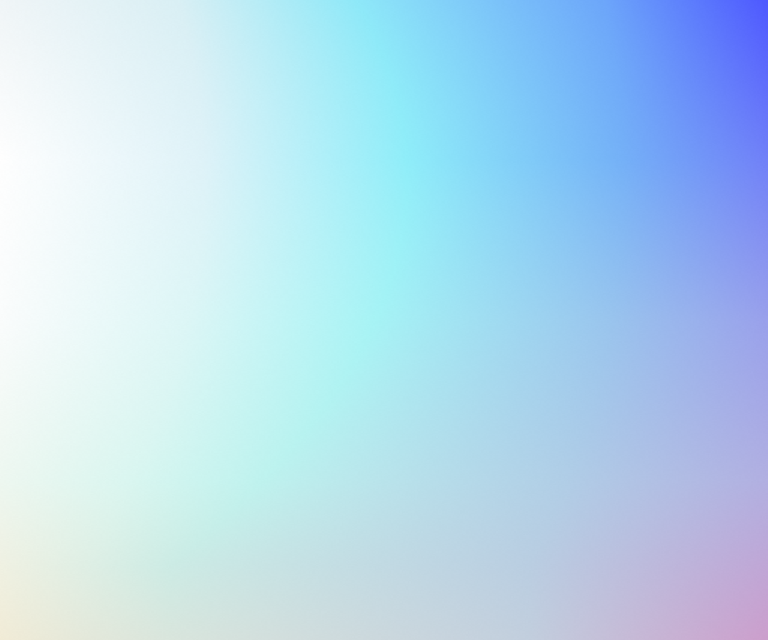
This background is drawn by a WebGL 2 fragment shader. Its source:

```glsl
#version 300 es
precision highp float;
// Soft mesh gradient: white glow at left, curved cyan ridge, blue and pink right corners.

uniform vec2 u_resolution;
out vec4 fragColor;

float hash(vec2 p) {
    return fract(sin(dot(p, vec2(12.9898, 78.233))) * 43758.5453);
}

// Five evenly spaced stops, with t running from 0 to 1
vec3 ramp(float t, vec3 a, vec3 b, vec3 c, vec3 d, vec3 e) {
    float s = t * 4.0;
    vec3 col = mix(a, b, clamp(s, 0.0, 1.0));
    col = mix(col, c, clamp(s - 1.0, 0.0, 1.0));
    col = mix(col, d, clamp(s - 2.0, 0.0, 1.0));
    return mix(col, e, clamp(s - 3.0, 0.0, 1.0));
}

// Blend weight of x between two column positions
float between(float from, float to, float x) {
    return clamp((x - from) / (to - from), 0.0, 1.0);
}

void main() {
    vec2 uv = gl_FragCoord.xy / u_resolution;
    float depth = 1.0 - uv.y;

    // The cyan ridge bows to the right, then sweeps back to the left below
    float bow = depth - 0.28;
    float ridge = max(0.53 - 0.85 * bow * bow, 0.22);
    float haze = 0.5 * ridge;
    float shade = mix(ridge, 1.0, 0.6);

    // Vertical ramps, from the top down
    vec3 glowColor = ramp(depth,
        vec3(0.940, 0.960, 0.968), vec3(0.996, 0.996, 0.996), vec3(0.980, 0.988, 0.988),
        vec3(0.930, 0.968, 0.941), vec3(0.945, 0.922, 0.840));
    vec3 hazeColor = ramp(depth,
        vec3(0.851, 0.937, 0.957), vec3(0.871, 0.949, 0.972), vec3(0.863, 0.964, 0.964),
        vec3(0.851, 0.964, 0.941), vec3(0.894, 0.910, 0.855));
    vec3 ridgeColor = ramp(depth,
        vec3(0.557, 0.910, 0.972), vec3(0.561, 0.930, 0.976), vec3(0.651, 0.953, 0.960),
        vec3(0.745, 0.949, 0.933), vec3(0.851, 0.898, 0.863));
    vec3 shadeColor = ramp(depth,
        vec3(0.424, 0.651, 0.980), vec3(0.455, 0.690, 0.968), vec3(0.600, 0.768, 0.930),
        vec3(0.690, 0.804, 0.902), vec3(0.760, 0.808, 0.867));
    vec3 edgeColor = ramp(depth,
        vec3(0.306, 0.345, 1.000), vec3(0.440, 0.502, 0.972), vec3(0.600, 0.627, 0.922),
        vec3(0.694, 0.686, 0.882), vec3(0.800, 0.620, 0.800));

    // Blend the ramps across the canvas
    vec3 col = mix(glowColor, hazeColor, between(0.0, haze, uv.x));
    col = mix(col, ridgeColor, between(haze, ridge, uv.x));
    col = mix(col, shadeColor, between(ridge, shade, uv.x));
    col = mix(col, edgeColor, between(shade, 1.0, uv.x));

    // Faint grain against banding
    col += (hash(floor(uv * 512.0)) - 0.5) * 0.006;
    fragColor = vec4(clamp(col, 0.0, 1.0), 1.0);
}
```
